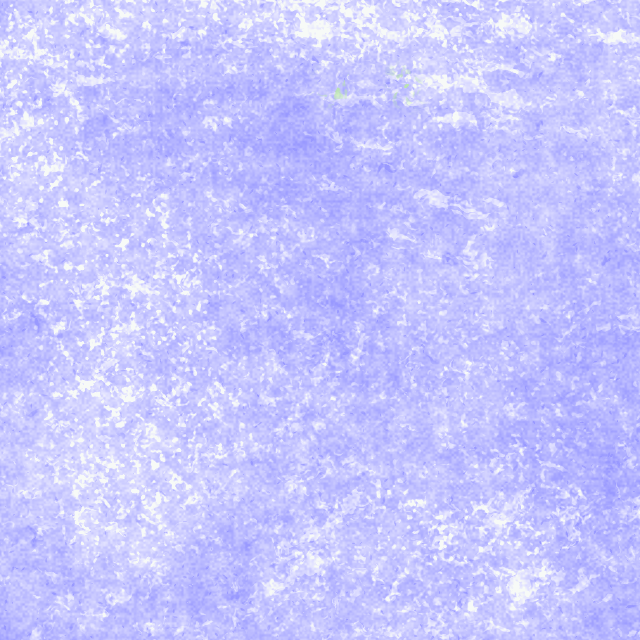
A Shadertoy shader for this texture:

```glsl
float hash(vec2 p) {
    return fract(sin(dot(p, vec2(127.1, 311.7))) * 43758.5453);
}

float noise(vec2 p) {
    vec2 cell = floor(p), f = fract(p);
    f = f * f * (3.0 - 2.0 * f);
    float low = mix(hash(cell), hash(cell + vec2(1, 0)), f.x);
    float high = mix(hash(cell + vec2(0, 1)), hash(cell + vec2(1, 1)), f.x);
    return mix(low, high, f.y);
}

float fbm(vec2 p, int octaves) {
    float sum = 0.0, total = 0.0, amplitude = 1.0;
    for (int i = 0; i < octaves; i++) {
        sum += amplitude * noise(p);
        total += amplitude;
        amplitude *= 0.55;
        p = mat2(1.6, 1.2, -1.2, 1.6) * p + 7.3;
    }
    return sum / total;
}

vec2 rotate(vec2 p, float angle) {
    float c = cos(angle), s = sin(angle);
    return vec2(c * p.x + s * p.y, c * p.y - s * p.x);
}

// Soft elliptical region
float blob(vec2 p, vec2 centre, vec2 radius) {
    vec2 d = (p - centre) / radius;
    return exp(-dot(d, d));
}

// Ragged peeled flakes, stretched along an angle
float flakes(vec2 p, float angle, vec2 scale, float coverage) {
    float n = fbm(rotate(p, angle) * scale, 4);
    n += 0.25 * (noise(p * 210.0) - 0.5);
    return smoothstep(0.0, 0.13, n - 1.0 + coverage);
}

// Scattered irregular spots, one candidate per cell
float pits(vec2 p, float cells, float radius, float chance) {
    vec2 cell = floor(p * cells);
    vec2 centre = 0.3 + 0.4 * vec2(hash(cell + 3.1), hash(cell + 8.7));
    vec2 d = rotate(fract(p * cells) - centre, 6.28 * hash(cell + 5.5));
    float size = radius * (0.5 + hash(cell + 1.9));
    float present = step(hash(cell + 12.4), chance);
    return present * (1.0 - smoothstep(0.4 * size, size, length(d * vec2(0.7, 1.6))));
}

float vein(vec2 p, vec2 a, vec2 b, float width) {
    vec2 line = b - a;
    float along = clamp(dot(p - a, line) / dot(line, line), 0.0, 1.0);
    return 1.0 - smoothstep(0.2 * width, width, length(p - a - line * along));
}

void mainImage(out vec4 fragColor, in vec2 fragCoord) {
    vec2 uv = fragCoord / iResolution.xy;
    vec2 warp = vec2(fbm(uv * 45.0, 3), fbm(uv * 45.0 + 31.0, 3)) - 0.5;
    vec2 bent = uv + 0.022 * warp;

    // Broad worn and shaded regions
    float left = blob(uv, vec2(0.17, 0.45), vec2(0.18, 0.30));
    float corner = blob(uv, vec2(0.02, 0.80), vec2(0.10, 0.17));
    float top = blob(uv, vec2(0.55, 1.0), vec2(0.55, 0.13));
    float streaked = blob(uv, vec2(0.67, 0.80), vec2(0.16, 0.16));
    float bottom = blob(uv, vec2(0.73, 0.12), vec2(0.16, 0.14));
    float lower = blob(uv, vec2(0.50, 0.14), vec2(0.13, 0.15));
    float shade = blob(uv, vec2(0.62, 0.45), vec2(0.25, 0.10))
                + blob(uv, vec2(0.92, 0.33), vec2(0.16, 0.20))
                + blob(uv, vec2(0.36, 0.11), vec2(0.10, 0.09));
    float worn = 0.15 + 0.8 * left + corner + 0.7 * top + 0.4 * (streaked + bottom + lower);
    worn = clamp(worn + 1.6 * (fbm(uv * 6.0 + 4.0, 4) - 0.5), 0.0, 1.0);

    // Clouds, mottling, faint strokes and grain
    float tone = 0.735 + 0.045 * worn - 0.045 * shade;
    tone += 0.17 * (fbm(uv * 4.0 + 17.0, 5) - 0.5);
    tone += 0.17 * (fbm(uv * 42.0, 4) - 0.5);
    tone += 0.035 * (noise(bent * vec2(7.0, 100.0)) - 0.5);
    tone += 0.030 * (noise(bent * vec2(80.0, 5.0)) - 0.5);
    tone += 0.12 * (noise(uv * 270.0) - 0.5);

    // Pale flecks and directional flakes
    float flecks = smoothstep(0.58, 0.82, fbm(uv * 125.0 + 9.0, 2));
    tone += 0.20 * flecks * (0.15 + worn);
    float peel = flakes(bent, -0.18, vec2(16.0, 52.0), 0.28 + 0.22 * max(top, streaked));
    peel = max(peel, flakes(bent, 0.85, vec2(15.0, 34.0), 0.26 + 0.23 * max(bottom, lower)));
    peel = max(peel, flakes(bent, 0.4, vec2(48.0), 0.26 + 0.20 * max(corner, 0.6 * left)));
    tone += 0.13 * peel;

    // Branching veins and a long curved crease
    vec2 fork = vec2(0.465, 0.355);
    float veins = vein(bent, fork, vec2(0.41, 0.46), 0.008);
    veins = max(veins, vein(bent, fork, vec2(0.51, 0.445), 0.008));
    veins = max(veins, vein(bent, fork, vec2(0.475, 0.23), 0.010));
    veins = max(veins, vein(bent, fork, vec2(0.37, 0.28), 0.007));
    veins = max(veins, vein(bent, vec2(0.58, 0.02), vec2(0.66, 0.15), 0.006));
    float broken = smoothstep(0.35, 0.65, fbm(uv * 75.0 + 2.0, 3));
    tone += 0.11 * veins * broken;
    float curve = 0.39 - 0.27 * exp(-4.5 * (bent.x - 0.36));
    float crease = 1.0 - smoothstep(0.001, 0.008, abs(bent.y - curve));
    tone += crease * broken * mix(-0.06, 0.06, smoothstep(0.42, 0.56, uv.x));

    // Dark pits and larger stains
    tone -= 0.10 * pits(uv + 0.008 * warp, 75.0, 0.20, 0.16);
    tone -= 0.09 * pits(bent, 29.0, 0.16, 0.10);
    tone -= 0.10 * pits(bent + 0.02 * warp, 9.0, 0.12, 0.20);

    // Lavender to near white, with rare green specks
    tone = clamp(tone, 0.60, 0.97);
    float bare = smoothstep(0.88, 0.97, tone);
    vec3 color = vec3(tone, tone + 0.01 * bare, 1.0 - 0.03 * bare);
    float moss = blob(uv, vec2(0.525, 0.865), vec2(0.025)) + blob(uv, vec2(0.63, 0.865), vec2(0.025));
    moss *= smoothstep(0.62, 0.74, fbm(bent * 95.0 + 40.0, 2));
    color = mix(color, vec3(0.72, 0.92, 0.62), 0.8 * min(moss, 1.0));
    fragColor = vec4(color, 1.0);
}
```
